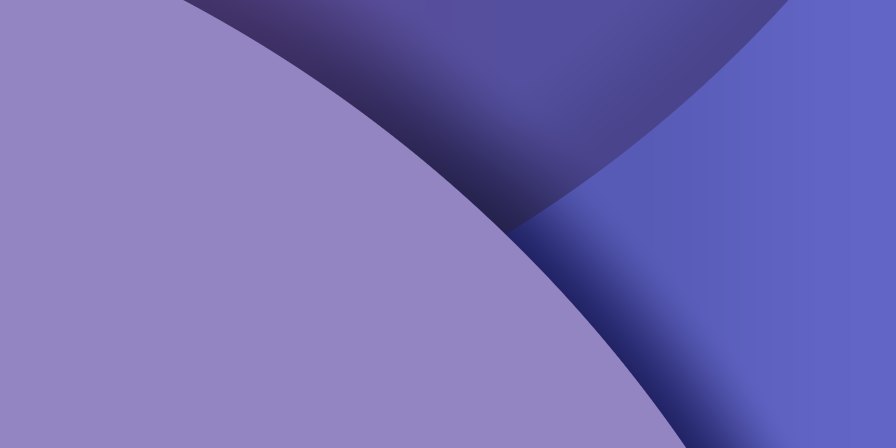
A Shadertoy shader for this background:

```glsl
// Three overlapping paper-like layers: a flat lilac disc in front, a violet
// disc behind it and a blue backdrop. Each layer is a large circle's signed
// distance, and the lilac disc casts a soft shadow on both layers behind.

// Signed distance to a circle, negative inside
float circle(vec2 p, vec2 center, float radius) {
    return length(p - center) - radius;
}

// Smooth coverage of a shape, one pixel wide at the edge
float coverage(float dist) {
    return clamp(0.5 - dist * iResolution.y, 0.0, 1.0);
}

void mainImage(out vec4 fragColor, in vec2 fragCoord) {
    // Canvas units: height is 1, x runs from 0 to 2
    vec2 p = fragCoord / iResolution.y;

    float lilacDist = circle(p, vec2(-1.071, -1.792), 3.160);
    float violetDist = circle(p, vec2(-0.399, 2.963), 2.918);

    // Blue backdrop, brighter to the right, shaded beside the lilac disc
    vec3 blue = mix(vec3(0.34, 0.355, 0.71), vec3(0.385, 0.395, 0.775),
                    smoothstep(1.35, 1.95, p.x));
    float blueLight = smoothstep(-0.03, 0.22, lilacDist);
    blue = mix(vec3(0.125, 0.13, 0.39), blue, blueLight);

    // Violet disc, warmer on the left and dimmer towards its rim
    float across = smoothstep(0.4, 1.2, p.x);
    vec3 violet = mix(vec3(0.37, 0.295, 0.58), vec3(0.33, 0.31, 0.62), across);
    violet = mix(vec3(0.285, 0.265, 0.545), violet,
                 smoothstep(0.0, 0.28, -violetDist));
    vec3 violetShade = mix(vec3(0.25, 0.19, 0.40), vec3(0.135, 0.125, 0.29), across);
    float violetLight = smoothstep(-0.04, 0.27, lilacDist);
    violet = mix(violetShade, violet, violetLight);

    // Stack the layers from back to front
    vec3 color = mix(blue, violet, coverage(violetDist));
    color = mix(color, vec3(0.575, 0.52, 0.76), coverage(lilacDist));
    fragColor = vec4(color, 1.0);
}
```
